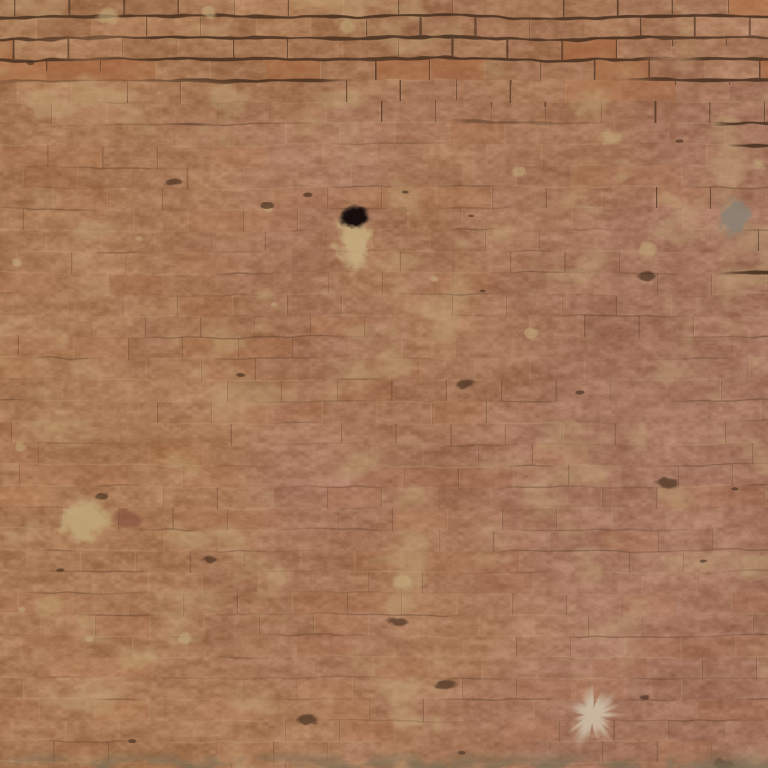
A Shadertoy shader for this texture:

```glsl
// A weathered brick wall: thin worn courses, deep open joints near the top,
// faint patchy joints below, plus plaster patches, a hole and scattered chips.
// Bricks come from a staggered grid; wear and tone come from value noise.

#define COURSES 36.0
#define BRICKS 14.0
#define COURSE_SHIFT 0.2
#define DEEP_JOINT 0.0019
#define FINE_JOINT 0.0009
#define WORN_TOP 0.87
#define CHIPS 44
#define GRAIN 0.13
#define CLAY_WARM vec3(0.650, 0.465, 0.328)
#define CLAY_PINK vec3(0.640, 0.458, 0.368)
#define PLASTER vec3(0.75, 0.65, 0.47)
#define SHADOW vec3(0.27, 0.18, 0.12)

float hash(vec2 p) {
    return fract(sin(dot(p, vec2(127.1, 311.7))) * 43758.545);
}

float noise(vec2 p) {
    vec2 i = floor(p), f = fract(p);
    f = f * f * (3.0 - 2.0 * f);
    return mix(mix(hash(i), hash(i + vec2(1, 0)), f.x),
               mix(hash(i + vec2(0, 1)), hash(i + vec2(1, 1)), f.x), f.y);
}

float fbm(vec2 p) {
    float sum = 0.0, amp = 0.5;
    for (int i = 0; i < 4; i++) {
        sum += amp * noise(p);
        p = p * 2.03 + 17.3;
        amp *= 0.5;
    }
    return sum / 0.9375;
}

// Soft ragged ellipse, 1 inside and 0 outside
float blob(vec2 p, vec2 center, vec2 radius, float ragged) {
    float d = length((p - center) / radius) + ragged * (fbm(p * 75.0) - 0.5);
    return 1.0 - smoothstep(0.55, 1.1, d);
}

float stroke(float d, float width, float soft) {
    return 1.0 - smoothstep(width - soft, width + soft, d);
}

// Splash with rays whose length varies by direction
float splash(vec2 p, vec2 center) {
    vec2 q = p - center;
    float reach = 0.012 + 0.042 * noise(normalize(q + 1e-5) * 5.0 + 3.0);
    return 1.0 - smoothstep(0.35, 1.05, length(q) / reach);
}

void mainImage(out vec4 fragColor, in vec2 fragCoord) {
    vec2 uv = fragCoord / iResolution.xy;
    float soft = max(0.0011, 0.75 / iResolution.y);

    // Staggered brick grid with slightly wavy courses
    vec2 bent = uv;
    bent.y += 0.005 * (noise(uv * vec2(7.0, 5.0)) - 0.5)
            + 0.003 * (noise(uv * vec2(45.0, 36.0)) - 0.5);
    float level = bent.y * COURSES - COURSE_SHIFT;
    float course = floor(level);
    float along = bent.x * BRICKS + 0.5 * mod(course, 2.0) + 0.4 * hash(vec2(course, 3.0));
    vec2 brick = vec2(floor(along), course);
    vec2 edge = 0.5 - abs(fract(vec2(along, level)) - 0.5);
    edge /= vec2(BRICKS, COURSES);
    float joint = floor(level + 0.5);

    // Clay tone: broad drift, single bricks, streaks and grain
    float worn = smoothstep(WORN_TOP - 0.05, WORN_TOP + 0.08, uv.y);
    float pink = smoothstep(0.1, 0.95, uv.x + 0.9 * (fbm(uv * 5.0) - 0.5));
    vec3 color = mix(CLAY_WARM, CLAY_PINK, pink * (1.0 - 0.5 * worn));
    color += 0.085 * (fbm(uv * vec2(9.0, 14.0) + 5.0) - 0.5);
    color += (0.035 + 0.04 * worn) * (hash(brick) - 0.5) * vec3(1.0, 1.0, 0.8);
    color += 0.07 * (noise(uv * vec2(38.0, 110.0)) - 0.5);
    color += GRAIN * (fbm(uv * vec2(130.0, 190.0)) - 0.5);
    float fired = step(0.8, hash(brick + 9.0)) * (0.12 + 0.4 * worn);
    color = mix(color, vec3(0.67, 0.41, 0.25), fired);
    float dusty = smoothstep(0.57, 0.78, fbm(uv * vec2(17.0, 23.0) + 31.0));
    color = mix(color, PLASTER, 0.4 * dusty);

    // Faint joints, either pale mortar or thin shadow
    float bed = stroke(edge.y, FINE_JOINT, soft);
    float head = stroke(edge.x, FINE_JOINT, soft);
    float patchy = noise(vec2(uv.x * 13.0, joint * 3.7));
    float headKind = hash(brick + 21.0);
    color = mix(color, PLASTER, 0.28 * bed * smoothstep(0.5, 0.2, patchy));
    color = mix(color, SHADOW, 0.34 * bed * smoothstep(0.52, 0.9, patchy));
    color = mix(color, PLASTER, 0.22 * head * step(headKind, 0.35));
    color = mix(color, SHADOW, 0.28 * head * step(0.75, headKind));

    // Deep joints opening toward the top, a few also lower on the right
    float lower = 0.5 * smoothstep(0.75, 1.0, uv.x) * smoothstep(0.58, 0.68, uv.y);
    float open = max(worn, lower);
    float gap = noise(vec2(uv.x * 8.0 + 4.0, joint * 5.3));
    float width = DEEP_JOINT * (0.5 + noise(uv * vec2(60.0, 20.0)));
    float deep = stroke(edge.y, width, soft) * smoothstep(0.78, 0.5, gap + 0.7 - 0.9 * open);
    deep = max(deep, 0.7 * stroke(edge.x, width * 0.7, soft) * step(1.0 - 0.5 * open, headKind));
    color = mix(color, SHADOW, 0.85 * deep);

    // Scattered chips: pale mortar dabs and small dark pits
    for (int i = 0; i < CHIPS; i++) {
        float id = float(i);
        vec2 center = vec2(hash(vec2(id, 1.7)), hash(vec2(id, 8.3)));
        float size = mix(0.004, 0.013, pow(hash(vec2(id, 5.1)), 2.0));
        bool pale = hash(vec2(id, 2.9)) < 0.5;
        float chip = blob(uv, center, size * vec2(1.3, pale ? 1.0 : 0.6), 1.3);
        color = mix(color, pale ? PLASTER : SHADOW, chip * (pale ? 0.6 : 0.65));
    }

    // Large marks: plaster, stain, grey daub, splash and the hole
    color = mix(color, PLASTER, 0.85 * blob(uv, vec2(0.11, 0.323), vec2(0.037, 0.031), 0.7));
    color = mix(color, vec3(0.52, 0.32, 0.25), 0.6 * blob(uv, vec2(0.167, 0.325), vec2(0.02, 0.013), 0.8));
    color = mix(color, vec3(0.54, 0.50, 0.45), 0.85 * blob(uv, vec2(0.957, 0.717), vec2(0.021, 0.026), 1.0));
    color = mix(color, vec3(0.80, 0.73, 0.64), 0.9 * splash(uv, vec2(0.771, 0.069)));
    color = mix(color, PLASTER + 0.03, 0.85 * blob(uv, vec2(0.463, 0.686), vec2(0.026, 0.042), 1.0));
    color = mix(color, vec3(0.09, 0.05, 0.05), blob(uv, vec2(0.464, 0.717), vec2(0.020, 0.017), 1.0));

    // Grey, crumbling foot of the wall
    float foot = smoothstep(0.028, 0.0, uv.y) * smoothstep(0.3, 0.65, fbm(uv * vec2(28.0, 60.0)));
    color = mix(color, vec3(0.47, 0.42, 0.33), 0.75 * foot);
    fragColor = vec4(clamp(color, 0.0, 1.0), 1.0);
}
```
